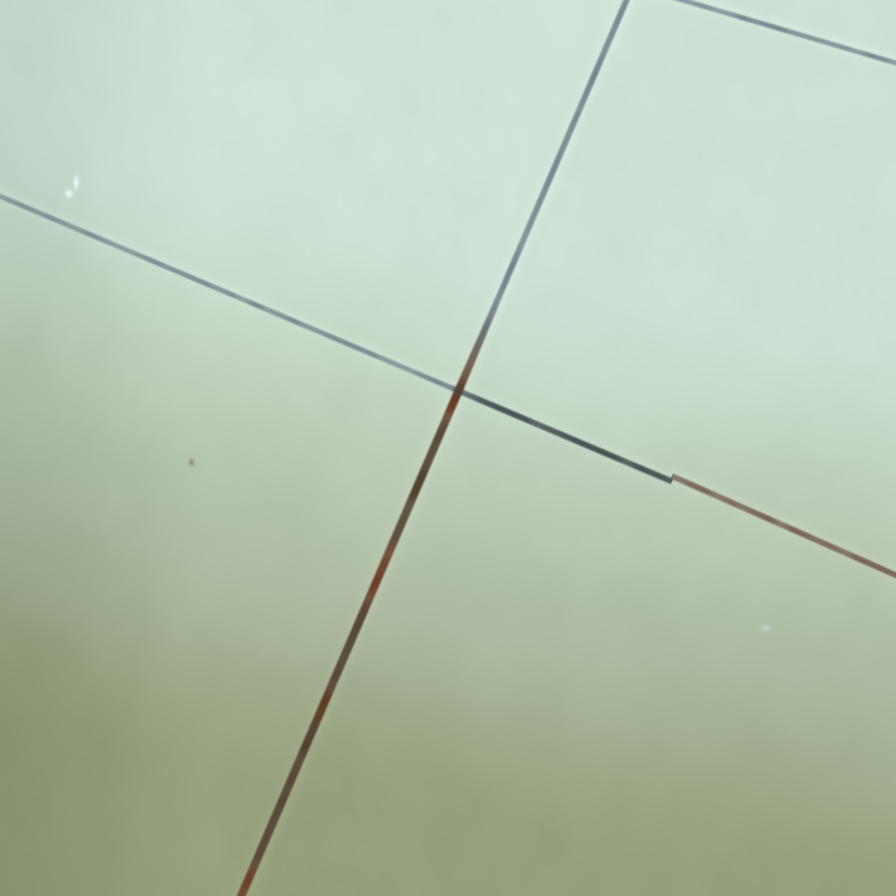
A WebGL 2 fragment shader for this texture:

```glsl
#version 300 es
precision highp float;

uniform vec2 u_resolution;
out vec4 outColor;

// Tile grid in perspective: lines are (a, b, c) with a*x + b*y + c = 0
const vec3 ROW_LINE = vec3(0.4245, 1.0, -0.781);
const vec3 COLUMN_LINE = vec3(1.0, -0.43, -0.2693);
const vec3 HORIZON = vec3(-0.018, -0.5, 1.056);
const float COLUMN_STRETCH = 1.4;
const vec2 CROSSING = vec2(0.5117, 0.5638);

// Joints
const float WIDE_JOINT = 0.0046;
const float THIN_JOINT = 0.0027;
const float JOINT_SOFTNESS = 0.0020;
const float HALO_WIDTH = 0.0065;
const float HALO_STRENGTH = 0.30;
const float STEP_X = 0.750;
const float STEP_HEIGHT = 0.006;
const vec3 BLUE_GROUT = vec3(0.40, 0.46, 0.51);
const vec3 DARK_GROUT = vec3(0.24, 0.28, 0.29);
const vec3 BROWN_GROUT = vec3(0.31, 0.24, 0.18);
const vec3 RUST_GROUT = vec3(0.40, 0.22, 0.13);
const vec3 TAUPE_GROUT = vec3(0.46, 0.38, 0.33);

// Glaze, from the shaded bottom to the lit top
const vec3 OLIVE = vec3(0.585, 0.625, 0.485);
const vec3 SAGE = vec3(0.67, 0.72, 0.62);
const vec3 CELADON = vec3(0.74, 0.81, 0.73);
const vec3 PALE_MINT = vec3(0.815, 0.885, 0.835);
const vec3 GLINT = vec3(0.90, 0.98, 0.99);
const float LIGHT_TILT = 0.20;
const float EDGE_SHADE = 0.055;
const float MOTTLE = 0.022;
const float TILE_VARIATION = 0.014;

float hash(vec2 p) {
  return fract(sin(dot(p, vec2(127.1, 311.7))) * 43758.5453);
}

float noise(vec2 p) {
  vec2 i = floor(p), f = fract(p);
  f = f * f * (3.0 - 2.0 * f);
  return mix(mix(hash(i), hash(i + vec2(1, 0)), f.x),
             mix(hash(i + vec2(0, 1)), hash(i + vec2(1, 1)), f.x), f.y);
}

float fbm(vec2 p) {
  float sum = 0.0, amplitude = 0.5;
  for (int i = 0; i < 4; i++) {
    sum += amplitude * noise(p);
    p = p * 2.1 + 17.0;
    amplitude *= 0.5;
  }
  return sum;
}

// Signed canvas distance to a line
float lineDistance(vec3 line, vec2 p) {
  return dot(line, vec3(p, 1.0)) / length(line.xy);
}

// Pale fringe with a soft grout line inside it
vec3 drawJoint(vec3 base, float d, float halfWidth, vec3 grout, float strength) {
  float soft = max(JOINT_SOFTNESS, 0.7 / u_resolution.y);
  float fringe = exp(-pow((abs(d) - halfWidth) / HALO_WIDTH, 2.0));
  fringe *= HALO_STRENGTH * (d > 0.0 ? 1.0 : 0.5);
  float cover = 1.0 - smoothstep(halfWidth - soft, halfWidth + soft, abs(d));
  return mix(mix(base, base + 0.10, fringe), grout, cover * strength);
}

// Small soft mark on the glaze
float mark(vec2 p, vec2 center, vec2 radius) {
  vec2 q = (p - center) / radius;
  return exp(-dot(q, q));
}

vec3 glaze(vec2 p, vec2 tile) {
  float light = p.y + LIGHT_TILT * (p.x - 0.5) + 0.10 * (fbm(p * 3.0) - 0.47);
  vec3 color = mix(OLIVE, SAGE, smoothstep(0.06, 0.34, light));
  color = mix(color, CELADON, smoothstep(0.26, 0.56, light));
  color = mix(color, PALE_MINT, smoothstep(0.46, 0.76, light));
  color -= EDGE_SHADE * (1.0 - smoothstep(0.0, 0.25, p.x));
  color += MOTTLE * (fbm(p * vec2(26.0, 18.0)) - 0.47);
  return color + TILE_VARIATION * (hash(tile + 3.0) - 0.5);
}

void main() {
  vec2 p = gl_FragCoord.xy / u_resolution;

  // Perspective grid coordinates
  vec3 h = vec3(p, 1.0);
  vec2 grid = vec2(dot(COLUMN_LINE, h) / COLUMN_STRETCH, dot(ROW_LINE, h)) / dot(HORIZON, h);
  vec2 nearest = round(grid);
  vec3 color = glaze(p, floor(grid));

  // Row joints: one steps up slightly and changes grout
  bool mainRow = nearest.y == 0.0;
  float pastStep = mainRow ? smoothstep(STEP_X - 0.002, STEP_X + 0.002, p.x) : 0.0;
  float rise = STEP_HEIGHT * pastStep * mix(1.0, 0.25, (p.x - STEP_X) / (1.0 - STEP_X));
  float rowD = lineDistance(ROW_LINE - nearest.y * HORIZON, p - vec2(0.0, rise));
  float pastCross = mainRow ? smoothstep(-0.03, 0.03, p.x - CROSSING.x) : 0.0;
  vec3 rowGrout = mix(mix(BLUE_GROUT, DARK_GROUT, pastCross), TAUPE_GROUT, pastStep);
  float rowWear = 0.72 + 0.14 * pastCross + 0.24 * (noise(vec2(p.x * 70.0, nearest.y)) - 0.5);
  color = drawJoint(color, rowD, THIN_JOINT + 0.0005 * pastCross, rowGrout, rowWear);

  // Column joints: wide and brown below, thin and blue above
  float columnD = lineDistance(COLUMN_LINE - nearest.x * COLUMN_STRETCH * HORIZON, p);
  float above = smoothstep(-0.02, 0.12, p.y - CROSSING.y);
  float rust = smoothstep(0.35, 0.75, noise(vec2(p.y * 14.0, 5.0))) * (1.0 - above);
  vec3 columnGrout = mix(mix(BROWN_GROUT, RUST_GROUT, rust), BLUE_GROUT, above);
  float columnWear = 0.90 - 0.10 * above + 0.18 * (noise(vec2(p.y * 60.0, 9.0)) - 0.5);
  color = drawJoint(color, columnD, mix(WIDE_JOINT, THIN_JOINT + 0.0006, above), columnGrout, columnWear);
  color = mix(color, DARK_GROUT, 0.7 * mark(p, CROSSING, vec2(0.005)));

  // Chip glints and dirt specks
  color = mix(color, GLINT, mark(p, vec2(0.085, 0.796), vec2(0.003, 0.007)));
  color = mix(color, GLINT, mark(p, vec2(0.077, 0.784), vec2(0.004)));
  color = mix(color, PALE_MINT, 0.6 * mark(p, vec2(0.855, 0.299), vec2(0.005, 0.003)));
  color = mix(color, BROWN_GROUT, 0.35 * mark(p, vec2(0.214, 0.484), vec2(0.003, 0.004)));

  outColor = vec4(clamp(color, 0.0, 1.0), 1.0);
}
```
